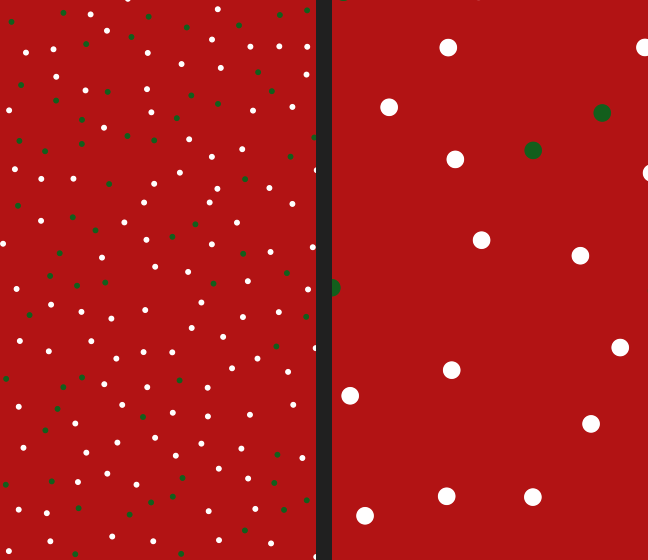
Left, the full canvas; right, a detail of the centre.
This pattern is drawn by a Shadertoy shader. Its source:

```glsl
// Small white and green dots scattered evenly over a flat red ground.

const vec3 RED   = vec3(0.70, 0.075, 0.08);
const vec3 GREEN = vec3(0.075, 0.37, 0.11);
const vec3 WHITE = vec3(1.0, 0.995, 0.995);
const vec3 PINK  = vec3(0.95, 0.75, 0.75);

const float CELLS_ACROSS = 9.6;     // scatter cells per canvas width
const float DOT_RADIUS   = 0.0093;  // in canvas widths
const float JITTER       = 0.9;     // share of the cell a dot may roam
const float SPACING      = 0.85;    // dots closer than this push apart, in cells
const float MAX_PUSH     = 0.4;     // in cells
const float GREEN_SHARE  = 0.39;
const float PINK_SHARE   = 0.02;

// Integer hash: three random values per cell
vec3 hash3(vec2 cell) {
    uvec3 v = uvec3(ivec3(ivec2(cell) + 512, 37));
    v = v * 1664525u + 1013904223u;
    v += v.yzx * v.zxy;
    v ^= v >> 16u;
    v += v.yzx * v.zxy;
    return vec3(v >> 8u) / 16777216.0;
}

vec2 jitteredPoint(vec2 cell) {
    return cell + 0.5 + JITTER * (hash3(cell).xy - 0.5);
}

// Jittered point moved away from its close neighbours
vec2 relaxedPoint(vec2 cell) {
    vec2 point = jitteredPoint(cell);
    vec2 push = vec2(0.0);
    for (int y = -1; y <= 1; y++)
    for (int x = -1; x <= 1; x++) {
        if (x == 0 && y == 0) continue;
        vec2 away = point - jitteredPoint(cell + vec2(x, y));
        float gap = max(length(away), 0.001);
        push += 0.5 * max(SPACING - gap, 0.0) * away / gap;
    }
    return point + push * min(1.0, MAX_PUSH / max(length(push), 0.001));
}

vec3 dotColor(float pick) {
    if (pick < GREEN_SHARE) return GREEN;
    return pick < GREEN_SHARE + PINK_SHARE ? PINK : WHITE;
}

void mainImage(out vec4 fragColor, in vec2 fragCoord) {
    vec2 p = fragCoord / iResolution.x * CELLS_ACROSS;
    float radius = DOT_RADIUS * CELLS_ACROSS;
    float edge = 0.6 * CELLS_ACROSS / iResolution.x;
    vec3 color = RED;

    // Draw the dots of the surrounding cells
    vec2 home = floor(p);
    for (int y = -1; y <= 1; y++)
    for (int x = -1; x <= 1; x++) {
        vec2 cell = home + vec2(x, y);
        float dist = length(p - relaxedPoint(cell)) - radius;
        float cover = 1.0 - smoothstep(-edge, edge, dist);
        color = mix(color, dotColor(hash3(cell).z), cover);
    }
    fragColor = vec4(color, 1.0);
}
```
